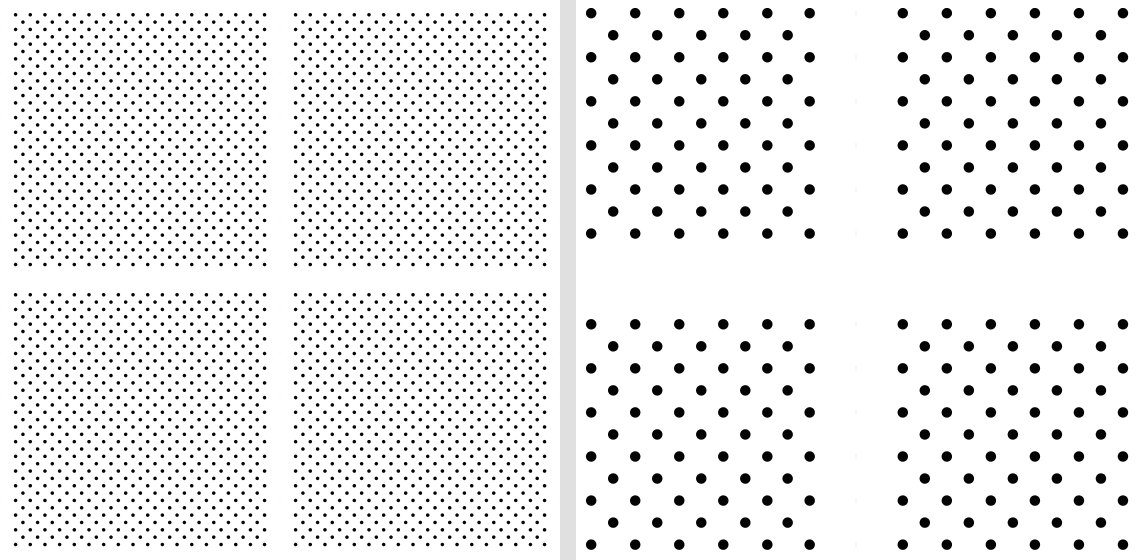
Left: the whole. Right: its middle third, enlarged.
Give the GLSL for this pattern, as a three.js fragment shader.

```glsl
// Staggered black pin dots in two by two square panels with white gutters.
#define PANELS 2.0
#define DOTS 18.0
#define FIRST vec2(0.0557, 0.0553)
#define PITCH vec2(0.05242, 0.05247)
#define RADIUS 0.0062
#define NUDGE 0.002
#define TICK_HALF_WIDTH 0.001
#define TICK_STRENGTH 0.04
#define PAPER vec3(1.0)
#define INK vec3(0.01)

varying vec2 vUv;

// Distance to the nearest dot of a bounded square lattice
float latticeDistance(vec2 p, float shift, float count) {
  vec2 cell = (p - FIRST) / PITCH - shift;
  vec2 index = clamp(floor(cell + 0.5), 0.0, count - 1.0) + shift;
  vec2 center = FIRST + PITCH * index;
  // The last columns sit slightly closer in
  center.x -= NUDGE * step(DOTS - 1.75, index.x);
  return length(p - center) - RADIUS;
}

// Distance to the pale slivers on the panel's side edges
float tickDistance(vec2 p) {
  float row = clamp(floor((p.y - FIRST.y) / PITCH.y + 0.5), 0.0, DOTS - 1.0);
  float dy = abs(p.y - FIRST.y - PITCH.y * row) - 0.5 * RADIUS;
  float dx = min(p.x, 1.0 - p.x) - TICK_HALF_WIDTH;
  return max(dx, dy);
}

float coverage(float d, float pixel) {
  return clamp(0.5 - d / pixel, 0.0, 1.0);
}

void main() {
  vec2 p = fract(vUv * PANELS);
  float pixel = max(fwidth(vUv.x), fwidth(vUv.y)) * PANELS;

  // Main dots and the offset dots between them
  float dots = min(latticeDistance(p, 0.0, DOTS),
                   latticeDistance(p, 0.5, DOTS - 1.0));
  float ink = coverage(dots, pixel);
  ink = max(ink, TICK_STRENGTH * coverage(tickDistance(p), pixel));

  gl_FragColor = vec4(mix(PAPER, INK, ink), 1.0);
}
```
